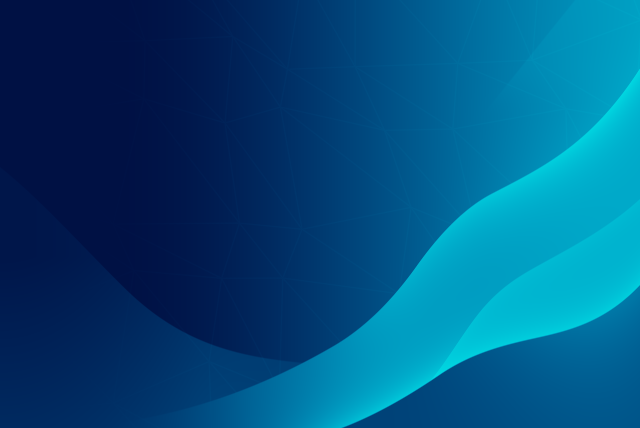
Reproduce this background procedurally as a Shadertoy shader.

```glsl
// Each knot holds x, y and slope; the span runs on straight past its ends.
float span(float x, vec3 a, vec3 b) {
    float w = b.x - a.x;
    float t = clamp((x - a.x) / w, 0.0, 1.0);
    float s = 1.0 - t;
    float y = a.y * s * s * (1.0 + 2.0 * t) + b.y * t * t * (3.0 - 2.0 * t);
    y += w * t * s * (a.z * s - b.z * t);
    return y + a.z * min(x - a.x, 0.0) + b.z * max(x - b.x, 0.0);
}

float curve(float x, vec3 a, vec3 b, vec3 c, vec3 d) {
    return x < b.x ? span(x, a, b) : x < c.x ? span(x, b, c) : span(x, c, d);
}

float ribbonTop(float x) {
    vec3 bend = vec3(0.781, 0.191, 0.58);
    return x < bend.x ? span(x, vec3(0.35, 0.025, 0.2), bend)
        : curve(x, bend, vec3(0.977, 0.379, 1.4), vec3(1.152, 0.547, 0.52), vec3(1.5, 0.84, 1.55));
}

float ribbonBottom(float x) {
    return curve(x, vec3(0.801, 0.0, 0.38), vec3(1.03, 0.124, 0.68),
        vec3(1.25, 0.209, 0.22), vec3(1.5, 0.334, 1.05));
}

float foldEdge(float x) {
    return curve(x, vec3(1.0, 0.1, 1.1), vec3(1.133, 0.281, 1.15),
        vec3(1.25, 0.373, 0.56), vec3(1.5, 0.535, 0.9));
}

float leftEdge(float x) {
    vec3 bend = vec3(0.293, 0.326, -0.98);
    return x < bend.x ? span(x, vec3(0.0, 0.61, -0.8), bend)
        : span(x, bend, vec3(0.71, 0.152, -0.1));
}

float glow(float d, float reach) {
    return exp(-max(d, 0.0) / reach);
}

float cover(float d, float soft) {
    return smoothstep(-soft, soft, d);
}

vec2 hash2(vec2 p) {
    return fract(sin(vec2(dot(p, vec2(127.1, 311.7)), dot(p, vec2(269.5, 183.3)))) * 43758.5453);
}

float segment(vec2 p, vec2 a, vec2 b) {
    vec2 ap = p - a, ab = b - a;
    return length(ap - ab * clamp(dot(ap, ab) / dot(ab, ab), 0.0, 1.0));
}

vec2 node(vec2 cell) {
    return cell + 0.15 + 0.7 * hash2(cell);
}

// Thin lines between jittered grid nodes
float mesh(vec2 p, float size, float width) {
    vec2 q = p / size, cell = floor(q);
    float d = 1.0;
    for (int j = -1; j <= 1; j++) {
        for (int i = -1; i <= 1; i++) {
            vec2 c = cell + vec2(i, j);
            vec2 n = node(c), right = node(c + vec2(1, 0)), up = node(c + vec2(0, 1));
            d = min(d, min(segment(q, n, right), segment(q, n, up)));
            d = min(d, segment(q, right, up));
        }
    }
    return 1.0 - smoothstep(0.0, width, d * size);
}

// Navy to cyan, driven by the green level
vec3 oceanTone(float level) {
    return vec3(0.0, level, 0.19 + level * (1.2 - 0.45 * level));
}

void mainImage(out vec4 fragColor, in vec2 fragCoord) {
    float pixel = 1.0 / iResolution.y;
    vec2 p = fragCoord * pixel;
    p.x *= 1.5 * iResolution.y / iResolution.x;
    float x = p.x, y = p.y;
    float top = ribbonTop(x), bottom = ribbonBottom(x);
    float fold = foldEdge(x), left = leftEdge(x);

    // Backdrop with a pale facet at the upper right
    float level = 0.065 + 0.55 * smoothstep(0.25, 1.65, x);
    level += 0.05 * smoothstep(0.9, 1.4, x) * glow(y - top, 0.15);
    float facet = (x - 1.143 - (y - 0.746) * 0.807) * 0.78;
    level += 0.03 * cover(facet, pixel) * glow(facet, 0.15) * smoothstep(0.72, 0.85, y);

    // Dim wave at the left
    float wave = 0.085 + 0.42 * x * x + 0.2 * max(0.4 - y, 0.0);
    float waveFade = 1.0 - 0.7 * smoothstep(0.45, 0.75, x);
    level = mix(level, max(level, wave), cover(left - y, pixel) * waveFade);

    // Faint network
    level += 0.016 * mesh(p, 0.2, 1.3 * pixel) * smoothstep(0.1, 0.6, x);

    // Ribbon body, lit along both rims
    float body = mix(0.27, 0.595, smoothstep(0.3, 1.0, x));
    body += 0.06 * smoothstep(1.1, 1.5, x);
    body += 0.19 * smoothstep(0.7, 1.2, x) * glow(top - y, 0.075);
    body += 0.2 * smoothstep(0.5, 0.85, x) * glow(y - bottom, 0.05);

    // Folded inner face
    float face = 0.68 + 0.13 * glow(y - bottom, 0.05) + 0.05 * glow(fold - y, 0.05);
    body = mix(body, face, cover(fold - y, pixel));
    level = mix(level, body, cover(top - y, pixel) * smoothstep(0.25, 0.6, x));

    // Shaded water beneath the ribbon
    float below = 0.26 + 0.05 * smoothstep(0.9, 1.5, x);
    below += 0.17 * smoothstep(0.9, 1.5, x) * glow(bottom - y, 0.16);
    level = mix(level, below, cover(bottom - y, pixel));

    fragColor = vec4(oceanTone(level), 1.0);
}
```
